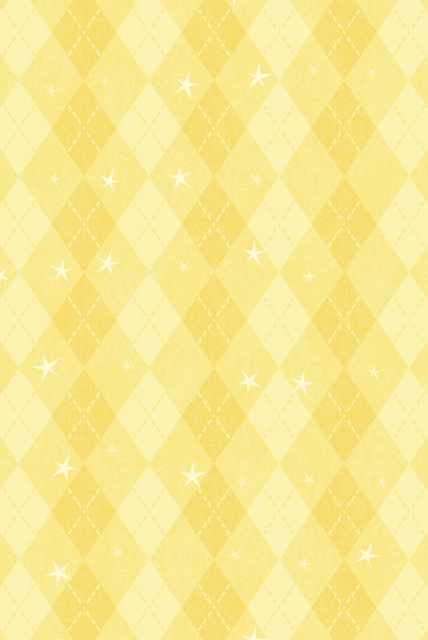
Write a Shadertoy shader that draws this pattern.

```glsl
// Yellow argyle: dark, pale and medium diamonds with dashed stitch crosses,
// sponge-like wear and scattered five-armed stars. One folded diamond lattice
// drives the colours; cellular noise and layered sines drive the wear.

const float PI = 3.14159;
const float SECTOR = 2.0 * PI / 5.0;            // angle between star arms
const vec2 HALF_DIAMOND = vec2(0.0508, 0.0749); // in canvas heights

const vec3 DARK   = vec3(0.970, 0.865, 0.425);
const vec3 MEDIUM = vec3(0.980, 0.908, 0.535);
const vec3 PALE   = vec3(0.990, 0.950, 0.680);
const vec3 STITCH = vec3(0.990, 0.960, 0.720);
const vec3 STAR   = vec3(0.995, 0.980, 0.860);

vec2 hash22(vec2 p) {
    vec3 h = fract(p.xyx * vec3(0.1031, 0.1030, 0.0973));
    h += dot(h, h.yzx + 33.33);
    return fract((h.xx + h.yz) * h.zy);
}

// Coverage of the region where distance d is negative
float fill(float d, float pixel) {
    return 1.0 - smoothstep(-0.7 * pixel, 0.7 * pixel, d);
}

// Distance to the nearest jittered cell point
float cellular(vec2 p) {
    vec2 cell = floor(p), local = fract(p);
    float nearest = 2.0;
    for (int i = 0; i < 9; i++) {
        vec2 o = vec2(i % 3 - 1, i / 3 - 1);
        nearest = min(nearest, length(o + hash22(cell + o) - local));
    }
    return nearest;
}

// Broad soft patches, about -1 to 1
float patches(vec2 p) {
    float sum = 0.0, weight = 0.5;
    for (int i = 0; i < 4; i++) {
        p += 0.6 * sin(p.yx * 1.3 + float(i) * 2.1);
        sum += weight * sin(p.x) * sin(p.y + 1.0);
        p = mat2(1.3, 1.1, -1.1, 1.3) * p;
        weight *= 0.7;
    }
    return sum;
}

// Speckled wear, 0 = fresh and 1 = rubbed
float wearAmount(vec2 p) {
    float speck = 0.6 * cellular(p * vec2(270.0, 230.0) + 200.0)
                + 0.4 * cellular(p * vec2(100.0, 70.0) + 90.0);
    float level = 0.40 + 0.22 * patches(p * vec2(32.0, 22.0));
    return smoothstep(-0.13, 0.13, level - speck);
}

// One dashed line: across = distance from it, along = -0.5..0.5 of its length
float dashedLine(float across, float along, float lineLength, float pixel) {
    float id = round(along * 7.0);
    float halfDash = abs(id) < 0.5 ? 0.13 : 0.33; // short dash at the crossing
    float end = (abs(along * 7.0 - id) - halfDash) * lineLength / 7.0;
    return fill(max(abs(across) - 0.0015, end), pixel);
}

// Both stitch lines of a diamond; m runs -1..1 over its diagonals
float stitchCross(vec2 m, float pixel) {
    vec2 f = 0.5 * vec2(m.x + m.y, m.x - m.y);
    vec2 across = f * 2.0 / length(1.0 / HALF_DIAMOND);
    float lineLength = length(HALF_DIAMOND);
    return max(dashedLine(across.x, f.y, lineLength, pixel),
               dashedLine(across.y, f.x, lineLength, pixel));
}

// Tapered five-armed star with slightly uneven arms
float starDistance(vec2 p, float radius, float turn, vec2 seed) {
    float c = cos(turn), s = sin(turn);
    p = mat2(c, s, -s, c) * p;
    float angle = atan(p.x, p.y);
    float arm = floor(angle / SECTOR + 0.5);
    angle -= arm * SECTOR;
    float reach = radius * mix(0.8, 1.1, hash22(seed + arm * 7.0).x);
    return length(p) * (abs(sin(angle)) + 0.19 * cos(angle)) - 0.19 * reach;
}

// At most one large or small star per medium diamond
float starLayer(vec2 q, float pixel) {
    vec2 cell = floor(q * 0.5);
    vec2 pick = hash22(cell + 41.0), spin = hash22(cell + 83.0);
    vec2 offset = (hash22(cell + 17.0) - 0.5) * 0.84;
    vec2 p = (q - 2.0 * cell - 1.0 - offset) * HALF_DIAMOND;
    bool large = pick.x < 0.36;
    float radius = large ? mix(0.019, 0.023, pick.y) : mix(0.010, 0.013, pick.y);
    float opacity = large ? 0.95 : mix(0.55, 0.9, spin.y);
    float d = starDistance(p, radius, spin.x * SECTOR, cell + 60.0);
    return step(pick.x, 0.85) * opacity * fill(d, pixel);
}

void mainImage(out vec4 fragColor, in vec2 fragCoord) {
    float pixel = 1.0 / iResolution.y;
    vec2 p = (fragCoord - 0.5 * iResolution.xy) * pixel;
    vec2 q = p / HALF_DIAMOND;

    // Even lattice points hold dark and pale columns; medium lies between
    vec2 m = mod(q + 1.0, 2.0) - 1.0;
    float edge = (abs(m.x) + abs(m.y) - 1.0) / length(1.0 / HALF_DIAMOND);
    float inside = fill(edge, pixel);
    bool isDark = cos(0.5 * PI * q.x) > 0.0;

    // Worn diamond colours
    float wear = wearAmount(p);
    vec3 medium = mix(MEDIUM, vec3(0.98, 0.93, 0.60), wear);
    vec3 column = isDark ? mix(DARK, vec3(0.97, 0.89, 0.49), wear)
                         : mix(PALE, vec3(0.99, 0.957, 0.71), wear);
    column = mix(column, isDark ? STITCH : MEDIUM, 0.9 * stitchCross(m, pixel));

    vec3 color = mix(medium, column, inside);
    color = mix(color, STAR, starLayer(q, pixel));
    fragColor = vec4(color, 1.0);
}
```
